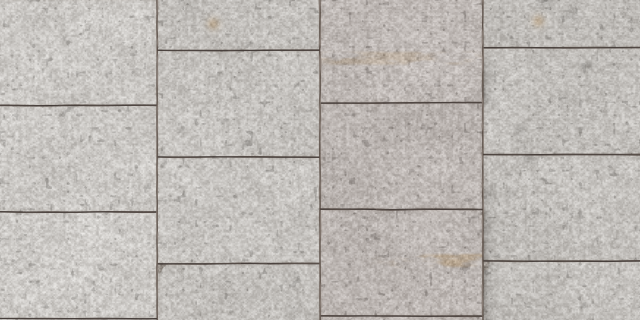
This texture is drawn by a Shadertoy shader. Its source:

```glsl
// Granite paving: four columns of three slabs, every other column shifted half a slab.
// Slabs come from a bent grid; layered value noise gives the grain, and
// distances to the grid lines give worn joints, stains, smudges and chips.

#define COLUMNS 4.0
#define ROWS 3.0
#define SEAM_BEND 0.0045
#define JOINT_HALF_WIDTH 0.0027
#define GRAIN_SCALE 115.0
#define GRAIN_CONTRAST 0.23
#define BLOTCH_CONTRAST 0.07
#define STONE_COLOR vec3(0.768, 0.757, 0.742)
#define JOINT_COLOR vec3(0.23, 0.20, 0.19)
#define SEAM_COLOR vec3(0.40, 0.355, 0.325)
#define RUST_COLOR vec3(0.71, 0.61, 0.48)

const float TAU = 6.28318;

float hash(vec2 p) {
    return fract(sin(dot(p, vec2(127.1, 311.7))) * 43758.5453);
}

float noise(vec2 p) {
    vec2 i = floor(p), f = fract(p);
    f = f * f * (3.0 - 2.0 * f);
    return mix(mix(hash(i), hash(i + vec2(1, 0)), f.x),
               mix(hash(i + vec2(0, 1)), hash(i + vec2(1, 1)), f.x), f.y);
}

float fbm(vec2 p) {
    float sum = 0.0, weight = 0.5;
    for (int i = 0; i < 4; i++) {
        sum += weight * noise(p);
        p = p * 2.03 + 17.3;
        weight *= 0.5;
    }
    return sum / 0.9375;
}

// Soft round spot, 1 at its centre
float spot(vec2 offset, float radius) {
    return exp(-dot(offset, offset) / (radius * radius));
}

// Antialiased line coverage
float stroke(float dist, float halfWidth, float pixel) {
    return clamp((halfWidth - dist) / pixel + 0.5, 0.0, 1.0);
}

void mainImage(out vec4 fragColor, in vec2 fragCoord) {
    vec2 p = fragCoord / iResolution.xy * vec2(2.0, 1.0);
    float pixel = 1.0 / iResolution.y;

    // Slab grid: column and row index, local position in each slab
    float u = p.x * 0.5 + 0.0008 * (noise(p * vec2(3.0, 25.0)) - 0.5);
    float s = (u + SEAM_BEND * sin(TAU * u)) * COLUMNS;
    float column = clamp(floor(s), 0.0, COLUMNS - 1.0);
    float odd = mod(column, 2.0);
    float shift = 0.004 + 0.168 * odd + 0.004 * column;
    float t = (p.y - shift + 0.002 * (noise(p * 9.0) - 0.5)) * ROWS;
    vec2 slab = vec2(column, floor(t));
    vec2 local = vec2(s - column, fract(t));
    vec2 size = vec2(2.0 / COLUMNS, 1.0 / ROWS);

    // Distances to the joints; the outer borders have no seam
    float seam = (s - clamp(round(s), 1.0, COLUMNS - 1.0)) * size.x;
    float joint = min(local.y, 1.0 - local.y) * size.y;

    // Stone tone, broad mottling and speckled grain
    float blotch = fbm(p * 7.0 + slab * 13.7) - 0.5;
    float grain = 0.55 * noise(p * GRAIN_SCALE) + 0.45 * noise(p * GRAIN_SCALE * 1.9 + 41.0) - 0.5;
    float tone = 0.028 * cos(column * TAU / 4.0) + 0.025 * (hash(slab + 3.1) - 0.5);
    tone += BLOTCH_CONTRAST * blotch + GRAIN_CONTRAST * grain;
    vec3 color = STONE_COLOR + tone * vec3(0.97, 1.0, 1.03);
    color += vec3(0.008, -0.004, -0.002) * step(1.5, column) * (1.0 - odd);
    color -= 0.12 * smoothstep(0.78, 0.95, noise(p * 75.0 + 9.0));

    // Rust: bands across the third column, a spot on the shifted top slabs
    float patchy = smoothstep(0.3, 0.65, fbm(p * vec2(12.0, 35.0)));
    float bandHeight = mix(0.52, 0.42, step(1.0, slab.y));
    float band = smoothstep(0.08, 0.04, abs(local.y - bandHeight));
    band *= step(1.5, column) * (1.0 - odd) * (1.0 - mod(slab.y, 2.0));
    band *= mix(smoothstep(0.15, 0.7, local.x), 0.55, step(1.0, slab.y));
    float rustSpot = odd * step(1.5, slab.y) * spot((local - vec2(0.35, 0.25)) * size, 0.019);
    color = mix(color, RUST_COLOR + tone, 0.6 * max(band * patchy, rustSpot));

    // Random smudges, strongest in the last column
    float dirt = 0.0;
    for (float i = 0.0; i < 3.0; i++) {
        vec2 center = vec2(hash(slab + i * 7.3), hash(slab + i * 5.9 + 2.0));
        float radius = mix(0.012, 0.03, hash(slab + i * 3.7));
        dirt += spot((local - center) * size, radius) * hash(slab + i + 11.0);
    }
    color -= dirt * mix(0.04, 0.13, step(2.5, column));

    // Grime on the slab edges beside the seams
    float grimePatch = smoothstep(0.5, 0.75, noise(vec2(column * 9.0, p.y * 7.0)));
    color -= 0.20 * grimePatch * step(0.0, seam) * step(2.5, column) * exp(-seam / 0.018);
    float edge = min(abs(seam), joint);
    color -= vec3(0.10, 0.12, 0.14) * exp(-edge / 0.004) * noise(p * 28.0);

    // Chipped upper left corners on the shifted bottom slabs
    vec2 corner = vec2(local.x, 1.0 - local.y) * size;
    float chip = length(corner) + 0.018 * (noise(p * 70.0) - 0.5);
    chip = odd * step(slab.y, -0.5) * smoothstep(0.026, 0.020, chip);
    color = mix(color, vec3(0.57, 0.54, 0.51) + grain * 0.4, 0.75 * chip);

    // Joints of varying width and darkness
    float wear = noise(p * vec2(13.0, 17.0) + slab * 5.0);
    float jointCover = stroke(joint, JOINT_HALF_WIDTH * (0.65 + 0.6 * wear), pixel);
    color = mix(color, mix(JOINT_COLOR, SEAM_COLOR, 0.7 * wear), jointCover * 0.95);
    float seamWear = noise(vec2(column, p.y * 38.0));
    float seamCover = stroke(abs(seam), JOINT_HALF_WIDTH * (0.7 + 0.6 * seamWear), pixel);
    color = mix(color, SEAM_COLOR + 0.25 * (seamWear - 0.5), seamCover * 0.9);

    fragColor = vec4(clamp(color, 0.0, 1.0), 1.0);
}
```
